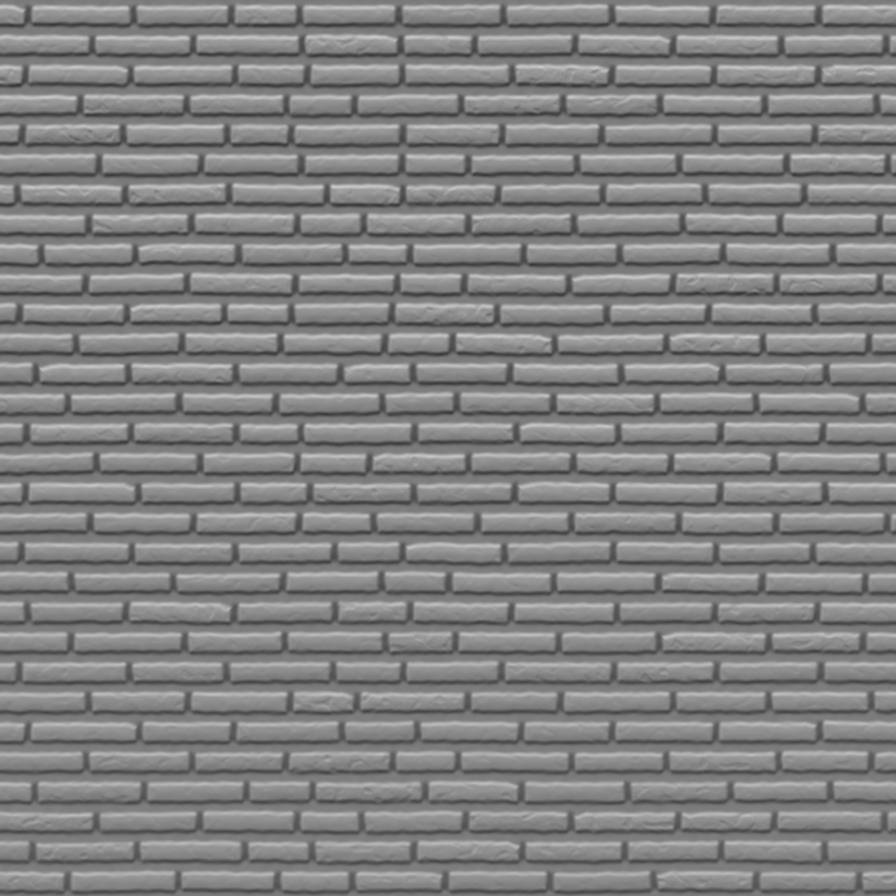
Write a Shadertoy shader that draws this texture map.

```glsl
// Grey embossed brick wall: 30 courses of eight long bricks and one short one.
// Each brick is a rounded-box distance turned into a pillowed height, worn with
// gradient noise and lit from above by comparing two nearby heights.

const float ROWS = 30.0;
const int BRICKS = 9;
const float SHORT_LENGTH = 0.078;
const float LONG_LENGTH = (1.0 - SHORT_LENGTH) / 8.0;
const float JOINT_HALF = 0.0042;
const vec2 LIGHT_STEP = vec2(-0.0006, 0.0031);

struct Brick {
    vec2 local;     // position from the brick centre
    vec2 halfSize;
    float seed;
};

float hash(vec2 p) {
    vec3 q = fract(p.xyx * vec3(0.1031, 0.1030, 0.0973));
    q += dot(q, q.yzx + 33.33);
    return fract((q.x + q.y) * q.z);
}

float cornerGradient(vec2 cell, vec2 offset) {
    float angle = 6.2832 * hash(cell);
    return dot(vec2(cos(angle), sin(angle)), offset);
}

float gradientNoise(vec2 p) {
    vec2 i = floor(p), f = fract(p);
    vec2 w = f * f * f * (f * (f * 6.0 - 15.0) + 10.0);
    vec2 e = vec2(1.0, 0.0);
    float low = mix(cornerGradient(i, f), cornerGradient(i + e, f - e), w.x);
    float high = mix(cornerGradient(i + e.yx, f - e.yx),
                     cornerGradient(i + e.xx, f - e.xx), w.x);
    return 1.5 * mix(low, high, w.y);
}

// Uneven outlines: a slow sag along the courses plus fine edge wear
vec2 warp(vec2 p) {
    vec2 fine = vec2(gradientNoise(p * 60.0), gradientNoise(p * 70.0 + 41.0));
    return p + 0.0010 * fine + vec2(0.0, 0.0012 * gradientNoise(p * 7.0));
}

// Position of a vertical joint along its course, from 0 to 1
float jointAt(float row, int index) {
    if (index == 0) return 0.0;
    if (index == BRICKS) return 1.0;
    float jitter = hash(vec2(row + 7.0, float(index) + 3.0)) - 0.5;
    return SHORT_LENGTH + float(index - 1) * LONG_LENGTH + 0.014 * jitter;
}

Brick brickAt(vec2 p) {
    float row = floor(p.y * ROWS);
    float start = 0.322 - 0.5 * LONG_LENGTH * mod(row, 2.0)
                + LONG_LENGTH * floor(2.0 * hash(vec2(row, 19.0)))
                + 0.030 * (hash(vec2(row, 53.0)) - 0.5);
    float x = fract(p.x - start);
    float left = 0.0, right = 1.0, seed = 0.0;
    for (int i = 1; i <= BRICKS; i++) {
        right = jointAt(row, i);
        seed = hash(vec2(row + 31.0, float(i) * 5.0));
        if (x < right) break;
        left = right;
    }
    vec2 local = vec2(x - 0.5 * (left + right), (fract(p.y * ROWS) - 0.5) / ROWS);
    local.y += (seed - 0.5) * 0.016 * local.x;
    vec2 halfSize = vec2(0.5 * (right - left) - JOINT_HALF,
                         (0.29 + 0.03 * fract(seed * 17.0)) / ROWS);
    return Brick(local, halfSize, seed);
}

float brickDistance(Brick b) {
    float radius = 0.0035;
    vec2 q = abs(b.local) - b.halfSize + radius;
    float d = length(max(q, 0.0)) + min(max(q.x, q.y), 0.0) - radius;
    // A few bricks have a worn upper corner
    float side = fract(b.seed * 43.0) < 0.5 ? -1.0 : 1.0;
    vec2 corner = b.halfSize * vec2(side, 1.0);
    float cut = dot(b.local - corner, normalize(vec2(side, 3.0))) + 0.004;
    return b.seed > 0.88 ? max(d, cut) : d;
}

float faceMask(float d) {
    return 1.0 - smoothstep(-0.0034, 0.0028, d);
}

float wallHeight(vec2 p) {
    Brick b = brickAt(warp(p));
    float d = brickDistance(b);
    float face = faceMask(d);
    float pillow = 1.0 - smoothstep(-0.011, 0.006, d);
    float rough = mix(0.25, 0.85, pow(fract(b.seed * 29.0), 3.0));
    float grain = gradientNoise(p * vec2(65.0, 105.0)) + 0.35 * gradientNoise(p * 190.0);
    float pits = smoothstep(0.2, 0.75, gradientNoise(p * vec2(75.0, 95.0) + b.seed * 30.0));
    float brick = 0.85 + rough * (0.25 * grain - 0.5 * pits);
    return 0.45 * pillow + mix(0.07 * gradientNoise(p * 110.0), brick, face);
}

void mainImage(out vec4 fragColor, in vec2 fragCoord) {
    vec2 p = fragCoord / iResolution.xy;
    Brick b = brickAt(warp(p));
    float d = brickDistance(b);
    float face = faceMask(d);

    // Base tone, brighter towards the top of each face
    float tone = 0.548 + 0.035 * b.local.y / b.halfSize.y + 0.03 * (b.seed - 0.5);
    float grey = mix(0.485, tone, face);

    // Bright upper rims, dark lower rims and surface relief
    grey += 0.23 * (wallHeight(p) - wallHeight(p + LIGHT_STEP));

    // Mortar fades from dark under a brick to mid grey above the next
    float below = smoothstep(-0.002, 0.007, -b.local.y);
    grey -= 0.07 * below * (1.0 - face) * (1.0 - smoothstep(0.0, 0.0075, d));

    // Soft dark upright joints
    vec2 outside = abs(b.local) - b.halfSize;
    float joint = smoothstep(-0.002, 0.004, outside.x)
                * (1.0 - smoothstep(-0.004, 0.004, outside.y));
    grey -= 0.15 * joint;

    // Relief softens towards the foot of the wall
    float contrast = mix(0.85, 1.08, smoothstep(0.0, 0.7, p.y));
    grey = 0.505 + (grey - 0.505) * contrast;
    fragColor = vec4(vec3(clamp(grey, 0.0, 1.0)), 1.0);
}
```
